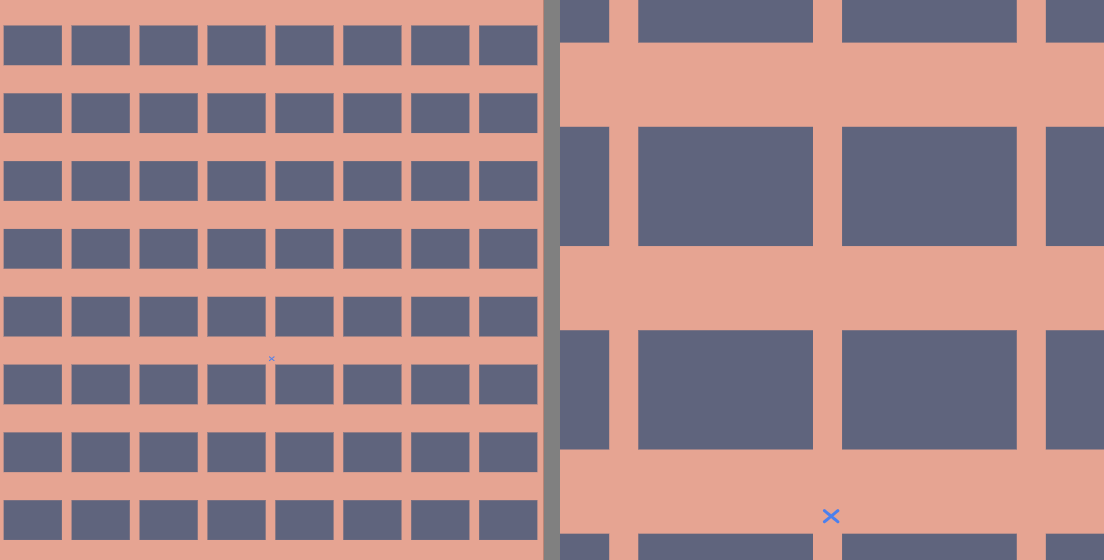
Left, the full canvas; right, a detail of the centre.
This pattern is drawn by a Shadertoy shader. Its source:

```glsl
// An 8 by 8 grid of slate rectangles on a salmon ground, with one small blue cross.
// Each point is folded to its nearest grid cell and measured with a box distance.
// Lengths are in units of the canvas height, with the origin at the lower left.

#define GROUND      vec3(0.900, 0.643, 0.573)
#define SLATE       vec3(0.373, 0.392, 0.490)
#define CROSS_BLUE  vec3(0.300, 0.500, 0.930)
#define GRID_COUNT  vec2(8.0, 8.0)
#define PITCH       vec2(0.1213, 0.1211)
#define FIRST_TILE  vec2(0.0585, 0.0713)
#define TILE_HALF   vec2(0.0520, 0.0355)
#define CROSS_POS   vec2(0.4852, 0.3594)
#define CROSS_HALF  vec2(0.0040, 0.0033)
#define CROSS_WIDTH 0.0018
#define EDGE_WIDTH  0.0010
#define EDGE_SHADE  0.65

float boxDistance(vec2 p, vec2 halfSize) {
    vec2 d = abs(p) - halfSize;
    return length(max(d, 0.0)) + min(max(d.x, d.y), 0.0);
}

float segmentDistance(vec2 p, vec2 a, vec2 b) {
    vec2 ab = b - a;
    float t = clamp(dot(p - a, ab) / dot(ab, ab), 0.0, 1.0);
    return length(p - a - t * ab);
}

// Coverage of a shape over one pixel
float coverage(float dist, float pixel) {
    return clamp(0.5 - dist / pixel, 0.0, 1.0);
}

float tileDistance(vec2 p) {
    vec2 cell = clamp(round((p - FIRST_TILE) / PITCH), vec2(0.0), GRID_COUNT - 1.0);
    return boxDistance(p - FIRST_TILE - cell * PITCH, TILE_HALF);
}

// Both diagonals at once, by mirroring into one quadrant
float crossDistance(vec2 p) {
    return segmentDistance(abs(p - CROSS_POS), vec2(0.0), CROSS_HALF) - 0.5 * CROSS_WIDTH;
}

void mainImage(out vec4 fragColor, in vec2 fragCoord) {
    float pixel = 1.0 / iResolution.y;
    vec2 p = fragCoord * pixel;
    float right = iResolution.x * pixel;

    // Ground, tiles and cross
    vec3 color = mix(GROUND, SLATE, coverage(tileDistance(p), pixel));
    color = mix(color, CROSS_BLUE, coverage(crossDistance(p), pixel));

    // Thin darker line along the right side
    color *= mix(1.0, EDGE_SHADE, coverage(right - EDGE_WIDTH - p.x, pixel));

    fragColor = vec4(color, 1.0);
}
```
